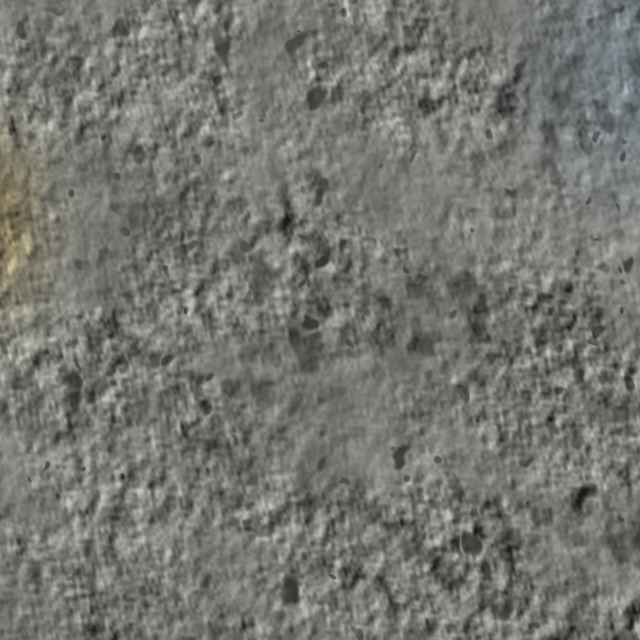
Write a Shadertoy shader that draws this texture.

```glsl
float hash(vec2 p, float seed) {
    return fract(sin(dot(p, vec2(127.1, 311.7)) + seed * 17.3) * 43758.55);
}

float noise(vec2 p, float seed) {
    vec2 cell = floor(p), f = fract(p);
    f = f * f * (3.0 - 2.0 * f);
    float low = mix(hash(cell, seed), hash(cell + vec2(1, 0), seed), f.x);
    float high = mix(hash(cell + vec2(0, 1), seed), hash(cell + vec2(1, 1), seed), f.x);
    return mix(low, high, f.y);
}

vec2 rotate(vec2 p, float angle) {
    float c = cos(angle), s = sin(angle);
    return vec2(c * p.x + s * p.y, c * p.y - s * p.x);
}

float fbm(vec2 p, float seed) {
    float sum = 0.0, weight = 0.53;
    for (int i = 0; i < 3; i++) {
        sum += weight * noise(p, seed + float(i));
        p = rotate(p, 0.6) * 1.9;
        weight *= 0.58;
    }
    return sum;
}

// Scattered soft oval holes, one candidate per cell
float pits(vec2 p, float scale, float density, float seed) {
    vec2 q = p * scale, home = floor(q);
    float depth = 0.0;
    for (int y = -1; y <= 1; y++)
    for (int x = -1; x <= 1; x++) {
        vec2 cell = home + vec2(x, y);
        vec2 centre = cell + vec2(hash(cell, seed), hash(cell, seed + 1.0));
        float present = step(hash(cell, seed + 2.0), density);
        float radius = mix(0.07, 0.17, hash(cell, seed + 3.0));
        float stretch = mix(1.0, 2.1, hash(cell, seed + 4.0));
        vec2 d = rotate(q - centre, mix(-0.6, 0.9, hash(cell, seed + 5.0)));
        float hole = 1.0 - smoothstep(0.45, 1.15, length(d / vec2(1.0, stretch)) / radius);
        depth = max(depth, hole * present * mix(0.45, 1.0, hash(cell, seed + 6.0)));
    }
    return depth;
}

float allPits(vec2 p) {
    vec2 warp = vec2(noise(p * 55.0, 31.0), noise(p * 55.0, 32.0)) - 0.5;
    vec2 q = p + 0.016 * warp;
    return max(pits(q, 8.0, 0.30, 40.0), 0.75 * pits(q, 21.0, 0.24, 50.0));
}

// Grains lean slightly and are longer than wide
float grain(vec2 p) {
    return fbm(rotate(p, 0.4) * vec2(54.0, 40.0), 3.0);
}

float surface(vec2 p) {
    return grain(p) - 0.14 * allPits(p);
}

float glow(vec2 p, vec2 centre, vec2 size) {
    vec2 d = (p - centre) / size;
    return exp(-dot(d, d));
}

void mainImage(out vec4 fragColor, in vec2 fragCoord) {
    vec2 p = fragCoord / iResolution.y;
    vec2 uv = fragCoord / iResolution.xy;

    // Relief lit from the upper left
    vec2 toLight = vec2(-0.0055, 0.0050);
    float height = grain(p);
    float slope = surface(p) - surface(p + toLight);
    float roughness = mix(0.55, 1.4, smoothstep(0.25, 0.7, fbm(p * 7.0, 11.0)));

    // Broad mottling and crumbled dark patches
    float mottle = 0.11 * (fbm(p * 4.5, 15.0) - 0.5) + 0.10 * (noise(p * 19.0, 19.0) - 0.5);
    float clusters = smoothstep(0.48, 0.68, fbm(p * 6.0 + 3.0, 22.0));
    float crumbs = smoothstep(0.5, 0.85, noise(rotate(p, 0.5) * vec2(46.0, 34.0), 27.0));

    float value = 0.476 + 0.035 * (uv.y - 0.5) + mottle;
    value += roughness * (0.52 * slope + 0.20 * (height - 0.5));
    value -= 0.15 * clusters * crumbs;
    value = mix(value, 0.18, 0.82 * allPits(p));

    // Grey cement with an ochre stain and a cool corner
    vec3 cement = vec3(1.005, 1.01, 0.963);
    vec3 ochre = vec3(1.06, 0.98, 0.74);
    vec3 cool = vec3(0.93, 1.01, 1.05);
    float stain = glow(uv, vec2(0.0, 0.65), vec2(0.07, 0.13));
    float chill = glow(uv, vec2(1.0, 0.90), vec2(0.16, 0.20));
    vec3 tint = mix(mix(cement, ochre, stain), cool, chill);

    fragColor = vec4(clamp(value, 0.1, 0.75) * tint, 1.0);
}
```
